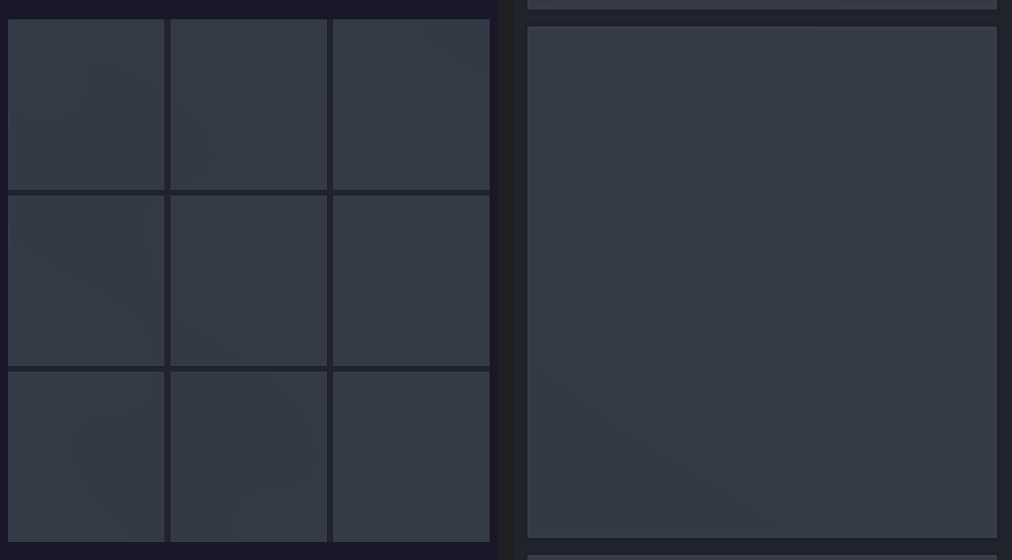
Left: the whole. Right: its middle third, enlarged.
Write a Shadertoy shader that draws this pattern.

```glsl
// Lengths are fractions of the canvas height
const vec2  GRID_COUNT   = vec2(3.0, 3.0);
const vec2  GRID_CENTER  = vec2(-0.0005, -0.0013);
const vec2  TILE_PITCH   = vec2(0.2904, 0.3145);
const vec2  TILE_HALF    = vec2(0.1397, 0.1522);
const float RIM_WIDTH    = 0.0016;
const float RIM_GAIN     = 0.016;
const float SHADOW_REACH = 0.0022;
const float SHADOW_DEPTH = 0.16;
const float TONE_DRIFT   = 0.002;

const vec3 MARGIN_COLOR = vec3(0.100, 0.090, 0.160);
const vec3 GROUT_COLOR  = vec3(0.133, 0.140, 0.180);
const vec3 TILE_COLOR   = vec3(0.206, 0.230, 0.273);

float boxDistance(vec2 p, vec2 halfSize) {
    vec2 d = abs(p) - halfSize;
    return length(max(d, 0.0)) + min(max(d.x, d.y), 0.0);
}

// Antialiased coverage of the inside of a distance field
float coverage(float dist, float pixel) {
    return clamp(0.5 - dist / pixel, 0.0, 1.0);
}

// Faint, smooth unevenness from layered sines
float layeredSines(vec2 p) {
    return 0.5 * sin(7.0 * p.x + 3.0 * p.y)
         + 0.3 * sin(11.0 * p.y - 5.0 * p.x + 1.3)
         + 0.2 * sin(17.0 * (p.x + p.y) + 2.1);
}

void mainImage(out vec4 fragColor, in vec2 fragCoord) {
    float pixel = 1.0 / iResolution.y;
    vec2 p = (fragCoord - 0.5 * iResolution.xy) * pixel - GRID_CENTER;

    // Nearest tile, limited to the grid
    vec2 lastCell = 0.5 * (GRID_COUNT - 1.0);
    vec2 cell = clamp(floor(p / TILE_PITCH + 0.5 * GRID_COUNT) - lastCell,
                      -lastCell, lastCell);
    float tileDist = boxDistance(p - cell * TILE_PITCH, TILE_HALF);

    // Backing panel shows only between the tiles
    float panelDist = boxDistance(p, lastCell * TILE_PITCH + TILE_HALF);
    vec3 color = mix(MARGIN_COLOR, GROUT_COLOR, coverage(panelDist, pixel));

    // Narrow shadow around each tile
    color *= 1.0 - SHADOW_DEPTH * exp(-max(tileDist, 0.0) / SHADOW_REACH);

    // Tile face with a thin pale rim
    float rim = 1.0 - coverage(tileDist + RIM_WIDTH, pixel);
    vec3 face = TILE_COLOR + RIM_GAIN * rim + TONE_DRIFT * layeredSines(p);
    color = mix(color, face, coverage(tileDist, pixel));

    fragColor = vec4(color, 1.0);
}
```
